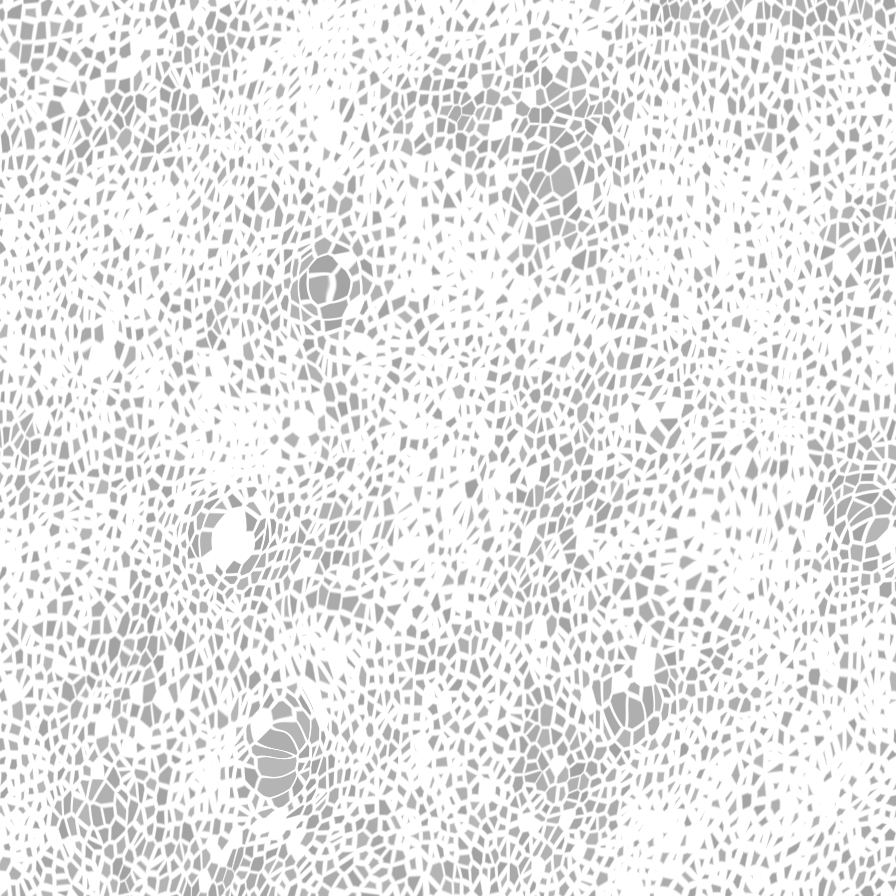
Give the GLSL for this texture, as a WebGL 2 fragment shader.

```glsl
#version 300 es
precision highp float;
// Crackled field of small upright grey shards on white, with scattered coarse clusters.

uniform vec2 u_resolution;
out vec4 outColor;

const vec3 PAPER = vec3(1.0);
const float INK_DARK = 0.635;               // deepest shard grey
const float INK_LIGHT = 0.72;               // palest shard grey
const vec2 CELLS = vec2(84.0, 55.0);        // shards across and up
const float JITTER = 0.92;                  // irregularity of the shards
const float GAP_MIN = 0.12;                 // half width of white gaps, in cells
const float GAP_MAX = 0.34;
const float GAP_DRIFT = 0.20;               // slow change of the gaps
const float EMPTY_SHARE = 0.05;             // share of missing shards
const float SOFTNESS = 0.19;                // edge blur, in cells
const float LEAN = 0.10;                    // overall slant to the right
const vec2 BEND = vec2(0.045, 0.028);       // wandering of the direction
const float BEND_FREQ = 6.0;
const float LENSES = 7.0;                   // cluster sites per canvas side
const float LENS_RADIUS = 0.34;             // in site spacings
const float SHRINK = -0.40;                 // finest cluster strength
const float SWELL = 0.84;                   // coarsest cluster strength

// Integer hash: two values in 0..1 per lattice point.
vec2 hash2(vec2 cell, uint seed) {
    uvec2 v = uvec2(ivec2(cell)) + uvec2(seed, seed * 7u);
    v = v * 1664525u + 1013904223u;
    v.x += v.y * 1664525u;
    v.y += v.x * 1664525u;
    v ^= v >> 16u;
    v.x += v.y * 1664525u;
    v.y += v.x * 1664525u;
    v ^= v >> 16u;
    return vec2(v >> 8u) / 16777216.0;
}

// Smooth two-channel value noise.
vec2 noise2(vec2 p, uint seed) {
    vec2 i = floor(p);
    vec2 f = fract(p);
    f = f * f * (3.0 - 2.0 * f);
    vec2 low = mix(hash2(i, seed), hash2(i + vec2(1, 0), seed), f.x);
    vec2 high = mix(hash2(i + vec2(0, 1), seed), hash2(i + vec2(1, 1), seed), f.x);
    return mix(low, high, f.y);
}

// Scattered lenses: xy is the warped position, z the local cell density.
vec3 lensWarp(vec2 p) {
    vec2 site = floor(p * LENSES);
    vec2 shift = vec2(0.0);
    float density = 1.0;
    for (int y = -1; y <= 1; y++)
    for (int x = -1; x <= 1; x++) {
        vec2 id = site + vec2(x, y);
        vec2 center = id + hash2(id, 11u);
        vec2 traits = hash2(id, 23u);
        vec2 offset = p * LENSES - center;
        float radius = LENS_RADIUS * mix(0.65, 1.1, traits.y);
        float strength = mix(SHRINK, SWELL, pow(traits.x, 1.6));
        float pull = strength * exp(-dot(offset, offset) / (radius * radius));
        shift -= offset * pull / LENSES;
        density -= pull;
    }
    return vec3(p + shift, clamp(density, 0.14, 1.5));
}

// Voronoi: x is the distance to the border, yz the id of the cell.
vec3 shardField(vec2 p) {
    vec2 base = floor(p);
    vec2 nearest = vec2(0.0);
    vec2 nearestId = base;
    float best = 1e5;
    for (int y = -1; y <= 1; y++)
    for (int x = -1; x <= 1; x++) {
        vec2 id = base + vec2(x, y);
        vec2 toPoint = id + 0.5 + JITTER * (hash2(id, 37u) - 0.5) - p;
        float d = dot(toPoint, toPoint);
        if (d < best) {
            best = d;
            nearest = toPoint;
            nearestId = id;
        }
    }
    float border = 1e5;
    for (int y = -2; y <= 2; y++)
    for (int x = -2; x <= 2; x++) {
        vec2 id = nearestId + vec2(x, y);
        if (x == 0 && y == 0) continue;
        vec2 toPoint = id + 0.5 + JITTER * (hash2(id, 37u) - 0.5) - p;
        border = min(border, dot(0.5 * (nearest + toPoint), normalize(toPoint - nearest)));
    }
    return vec3(border, nearestId);
}

void main() {
    float side = min(u_resolution.x, u_resolution.y);
    vec2 p = gl_FragCoord.xy / side;

    // Bend the grain, then swell or shrink it locally
    vec3 lens = lensWarp(p);
    vec2 q = lens.xy + BEND * (noise2(p * BEND_FREQ, 51u) - 0.5);
    q.x -= LEAN * q.y;

    // Inset every cell to leave a white gap
    vec3 shard = shardField(q * CELLS);
    vec2 traits = hash2(shard.yz, 71u);
    float drift = GAP_DRIFT * (noise2(p * 8.0, 83u).x - 0.5);
    float gap = (mix(GAP_MIN, GAP_MAX, traits.x) + drift) * pow(lens.z, 1.3);
    float blur = max(SOFTNESS, 1.2 * CELLS.x / side) * lens.z;
    float cover = smoothstep(gap - 0.5 * blur, gap + 0.5 * blur, shard.x);
    cover *= step(EMPTY_SHARE, traits.y);

    // Shade
    float ink = mix(INK_DARK, INK_LIGHT, fract(traits.y * 13.0));
    outColor = vec4(mix(PAPER, vec3(ink), cover), 1.0);
}
```
